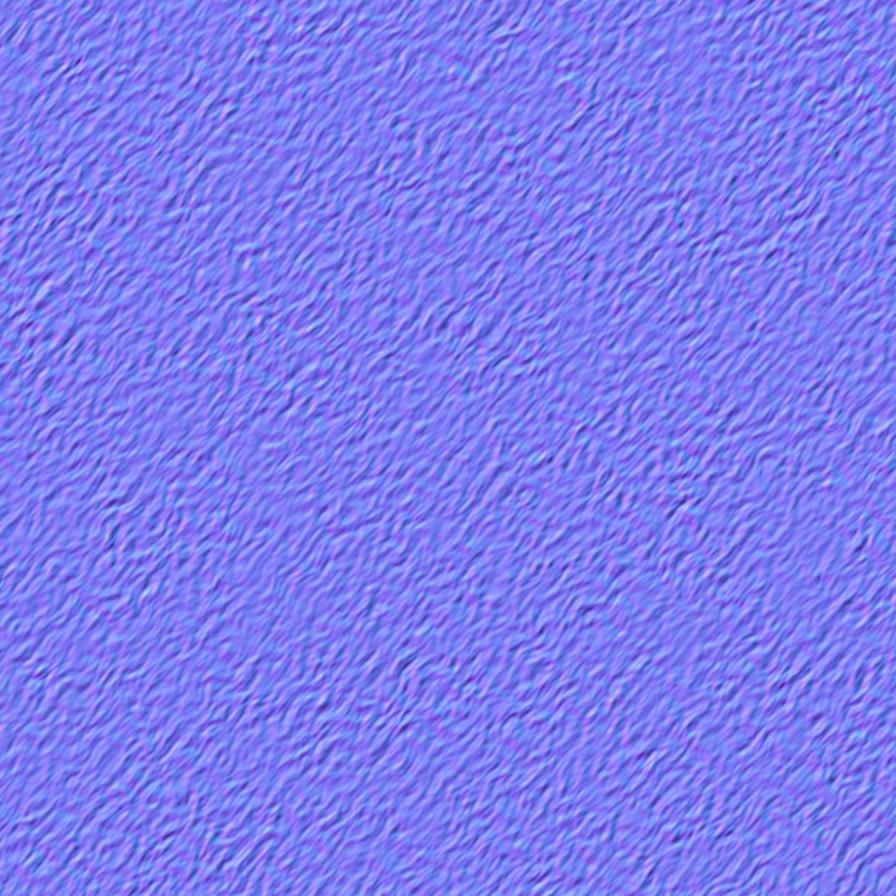
This texture map is drawn by a Shadertoy shader. Its source:

```glsl
// Tangent-space normal map of a rough surface with short diagonal ridges.

const float RIDGE_ANGLE   = 0.86;    // ridge direction in radians
const vec2  RIDGE_FREQ    = vec2(54.0, 97.0); // cells along and across a ridge
const float DETAIL_SCALE  = 1.8;     // frequency step of the fine octave
const float DETAIL_AMOUNT = 0.36;    // height of the fine octave
const float WARP_FREQ     = 24.0;    // bending of the ridges
const float WARP_AMOUNT   = 0.006;
const vec2  PATCH_FREQ    = vec2(7.0, 25.0);  // broad and small relief patches
const vec2  PATCH_AMOUNT  = vec2(0.4, 0.6);
const float SLOPE_GAIN    = 0.00152; // strength of the relief
const float SIDE_GAIN     = 0.68;    // share of the slope along the ridges
const float SAMPLE_STEP   = 0.0010;  // half width of the slope filter
const vec3  FLAT_COLOUR   = vec3(0.490, 0.488, 0.960);
const float BLUE_TILT     = 0.25;    // blue change with the slope
const float BLUE_FALLOFF  = 1.0;     // extra blue loss on shaded sides

// Random unit vector for a lattice point
vec2 hashDirection(vec2 cell) {
    float h = fract(sin(dot(cell, vec2(127.1, 311.7))) * 43758.5453);
    float angle = 6.28319 * h;
    return vec2(cos(angle), sin(angle));
}

// Gradient noise with quintic blending
float gradientNoise(vec2 p) {
    vec2 cell = floor(p);
    vec2 f = p - cell;
    vec2 u = f * f * f * (f * (f * 6.0 - 15.0) + 10.0);
    vec2 e = vec2(0.0, 1.0);
    float a = dot(hashDirection(cell), f);
    float b = dot(hashDirection(cell + e.yx), f - e.yx);
    float c = dot(hashDirection(cell + e.xy), f - e.xy);
    float d = dot(hashDirection(cell + e.yy), f - e.yy);
    return mix(mix(a, b, u.x), mix(c, d, u.x), u.y);
}

// Ridged height: stretched noise in a frame turned to the ridge direction
float surfaceHeight(vec2 p) {
    float c = cos(RIDGE_ANGLE), s = sin(RIDGE_ANGLE);
    vec2 q = vec2(c * p.x + s * p.y, c * p.y - s * p.x) * RIDGE_FREQ;
    return gradientNoise(q)
         + DETAIL_AMOUNT * gradientNoise(q * DETAIL_SCALE + vec2(17.3, 41.7));
}

// Local relief strength, calm in some areas and rough in others
float reliefStrength(vec2 p) {
    float broad = gradientNoise(p * PATCH_FREQ.x + 5.2);
    float small = gradientNoise(p * PATCH_FREQ.y + 31.4);
    return max(0.2, 1.0 + PATCH_AMOUNT.x * broad + PATCH_AMOUNT.y * small);
}

void mainImage(out vec4 fragColor, in vec2 fragCoord) {
    vec2 p = fragCoord / iResolution.y;

    // Bend the ridges slightly
    vec2 warp = vec2(gradientNoise(p * WARP_FREQ + 3.7),
                     gradientNoise(p * WARP_FREQ + 63.1));
    vec2 q = p + WARP_AMOUNT * warp;

    // Slope by central differences
    vec2 e = vec2(SAMPLE_STEP, 0.0);
    vec2 slope = vec2(surfaceHeight(q + e.xy) - surfaceHeight(q - e.xy),
                      surfaceHeight(q + e.yx) - surfaceHeight(q - e.yx));
    slope *= SLOPE_GAIN * reliefStrength(p) / (2.0 * SAMPLE_STEP);

    // Encode the normal, green pointing down, split across and along the ridges
    float facing = slope.y - slope.x;
    float side = SIDE_GAIN * (slope.x + slope.y);
    float shade = min(facing, 0.0);
    vec3 colour = FLAT_COLOUR;
    colour.rg += 0.5 * vec2(facing - side, facing + side);
    colour.b += BLUE_TILT * facing - BLUE_FALLOFF * shade * shade;

    fragColor = vec4(clamp(colour, 0.0, 1.0), 1.0);
}
```
